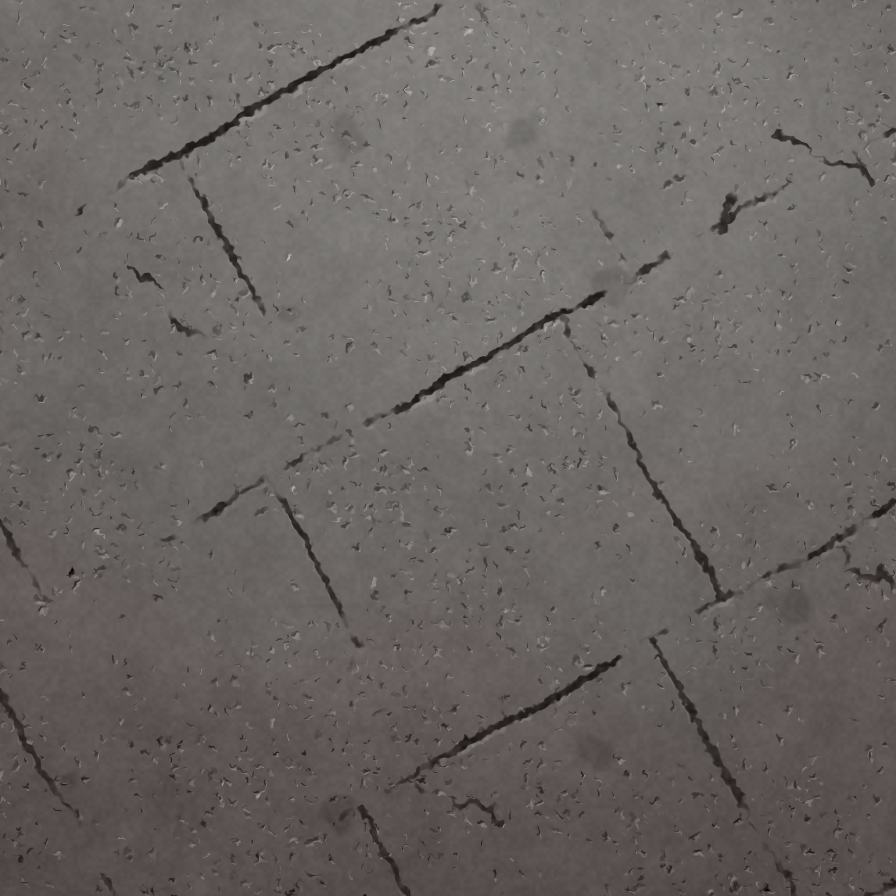
Write a WebGL 1 fragment shader that draws this texture.

```glsl
precision highp float;
uniform vec2 u_resolution;

#define TILT 0.515
#define SLAB vec2(0.375, 0.367)
#define ROW_SHIFT 0.09
#define JOINT_WIDTH 0.0034
#define RAGGEDNESS 0.005
#define CRACK_COUNT 6
#define PIT_CELLS 32.0
#define PIT_DENSITY 0.42
#define GRAIN 0.026
#define MOTTLE 0.05

const vec3 JOINT_COLOR = vec3(0.14, 0.12, 0.11);

float hash(vec2 p) {
  vec3 q = fract(vec3(p.xyx) * 0.1031);
  q += dot(q, q.yzx + 33.33);
  return fract((q.x + q.y) * q.z);
}

vec2 hash2(vec2 p) {
  return vec2(hash(p), hash(p + 57.3));
}

float noise(vec2 p) {
  vec2 i = floor(p), f = fract(p);
  f = f * f * (3.0 - 2.0 * f);
  return mix(mix(hash(i), hash(i + vec2(1, 0)), f.x),
             mix(hash(i + vec2(0, 1)), hash(i + vec2(1, 1)), f.x), f.y);
}

// Centered two-component noise for displacing shapes
vec2 wobble(vec2 p) {
  return vec2(noise(p), noise(p + 50.0)) - 0.5;
}

float fbm(vec2 p) {
  float sum = 0.0, weight = 0.5;
  for (int i = 0; i < 4; i++) {
    sum += weight * noise(p);
    p = p * 2.03 + 11.7;
    weight *= 0.5;
  }
  return sum / 0.9375;
}

float segmentDistance(vec2 p, vec2 a, vec2 b) {
  vec2 pa = p - a, ba = b - a;
  return length(pa - ba * clamp(dot(pa, ba) / dot(ba, ba), 0.0, 1.0));
}

// Dark fill of a groove; a low strength also makes it thinner
float groove(float d, float strength, float pixel) {
  float width = JOINT_WIDTH * (0.2 + 0.8 * strength);
  return strength * (1.0 - smoothstep(width - 0.001, width + 0.001 + pixel, d));
}

// Joints of shifted slab rows, fading in and out along their length
float joints(vec2 p, float pixel) {
  float t = (p.y + 0.11) / SLAB.y;
  float row = floor(t), line = floor(t + 0.5);
  float u = (p.x - 0.115 - ROW_SHIFT * row) / SLAB.x;
  float column = floor(u + 0.5);
  float across = abs(t - line) * SLAB.y;
  float along = abs(u - column) * SLAB.x;
  float chips = 0.5 * (noise(p * 42.0) - 0.5) + 0.3 * (noise(p * 110.0) - 0.5);
  float rowFade = smoothstep(0.22, 0.6, noise(vec2(p.x * 5.0 + 3.0, line * 7.0 + 40.0)) + chips);
  float columnFade = smoothstep(0.25, 0.7, noise(vec2(p.y * 6.0 + 9.0, column * 5.0 + row * 13.0 + 80.0)) + chips);
  return max(groove(across, rowFade, pixel), groove(along, columnFade * 0.85, pixel));
}

// Short jagged cracks scattered over the slabs
float cracks(vec2 p, float pixel) {
  float dark = 0.0;
  vec2 bent = p + 0.03 * wobble(p * 24.0) + 0.014 * wobble(p * 70.0);
  for (int i = 0; i < CRACK_COUNT; i++) {
    vec2 seed = vec2(float(i) * 3.7 + 2.0, 19.0);
    vec2 center = hash2(seed);
    float angle = 6.283 * hash(seed + 5.0);
    vec2 reach = vec2(cos(angle), sin(angle)) * mix(0.02, 0.07, hash(seed + 9.0));
    float d = segmentDistance(bent, center - reach, center + reach);
    float fade = smoothstep(0.25, 0.65, noise(p * 38.0 + seed));
    dark = max(dark, groove(d, fade * 0.85, pixel));
  }
  return dark;
}

// Clustered, irregular pits: a dark hollow beside a lit rim
float pits(vec2 p, float pixel) {
  float relief = 0.0;
  vec2 chipped = p + 0.007 * wobble(p * 150.0) + 0.004 * wobble(p * 320.0);
  float cluster = smoothstep(0.25, 0.75, noise(p * 11.0 + 5.0));
  for (int i = 0; i < 3; i++) {
    float cells = PIT_CELLS * (1.0 + 0.45 * float(i));
    vec2 q = chipped * cells + float(i) * 31.4;
    vec2 id = floor(q);
    vec2 d = (fract(q) - 0.2 - 0.6 * hash2(id)) / cells;
    float angle = 3.1416 * hash(id + 13.0);
    vec2 axis = vec2(cos(angle), sin(angle));
    vec2 side = vec2(-axis.y, axis.x);
    vec2 stretched = vec2(0.65 * dot(d, axis), 1.5 * dot(d, side));
    vec2 lit = d + vec2(-0.0025, 0.0035);
    vec2 stretchedLit = vec2(0.65 * dot(lit, axis), 1.5 * dot(lit, side));
    float radius = mix(0.0012, 0.0045, pow(hash(id + 4.1), 2.0)) * (1.0 - 0.2 * float(i));
    float present = step(hash(id + 8.3), PIT_DENSITY * (0.3 + cluster));
    float hollow = 1.0 - smoothstep(radius * 0.4, radius + 0.0008 + pixel, length(stretched));
    float rim = 1.0 - smoothstep(radius * 0.3, radius + 0.0005 + pixel, length(stretchedLit));
    relief += present * (0.16 * rim * hash(id + 2.9) - 0.2 * hollow * hash(id + 17.0));
  }
  return relief;
}

// Sparse soft round stains
float stains(vec2 p) {
  vec2 q = p * 4.0 + 6.0;
  vec2 id = floor(q);
  float d = length(fract(q) - 0.25 - 0.5 * hash2(id)) + 0.07 * (noise(p * 55.0) - 0.5);
  float radius = mix(0.04, 0.09, hash(id + 3.0));
  return step(0.6, hash(id + 6.0)) * (1.0 - smoothstep(radius * 0.6, radius * 1.3, d));
}

void main() {
  vec2 uv = gl_FragCoord.xy / u_resolution.y;
  float pixel = 1.0 / u_resolution.y;
  float c = cos(TILT), s = sin(TILT);
  vec2 warped = uv + 0.010 * wobble(uv * 13.0);
  warped += RAGGEDNESS * (wobble(uv * 85.0) + 0.9 * wobble(uv * 210.0 + 7.0));
  vec2 slabPos = vec2(c * warped.x + s * warped.y, c * warped.y - s * warped.x);

  // Stone, lit from the top and falling off to warm dark corners
  float falloff = length((uv - vec2(0.55, 0.88)) * vec2(0.75, 1.0));
  float level = 0.516 - 0.205 * falloff;
  level += MOTTLE * (fbm(uv * 6.0) - 0.5) + 0.045 * (fbm(uv * 27.0 + 8.0) - 0.5);
  level += GRAIN * (noise(uv * 250.0) + noise(uv * 130.0 + 15.0) - 1.0);
  level += pits(uv, pixel) - 0.05 * stains(uv);
  float warmth = smoothstep(0.3, 0.8, falloff + 0.5 * (fbm(uv * 4.0 + 30.0) - 0.5));
  vec3 color = level - mix(vec3(0.0, 0.01, 0.021), vec3(0.0, 0.03, 0.038), warmth);

  // Grooves with pale broken chips beneath them
  float dark = max(joints(slabPos, pixel), cracks(warped, pixel));
  float worn = joints(slabPos + vec2(0.002, 0.006), pixel) * smoothstep(0.35, 0.8, noise(uv * 75.0 + 4.0));
  color += 0.09 * worn * (1.0 - dark);
  vec3 fill = JOINT_COLOR * (0.55 + 0.95 * noise(uv * 170.0 + 9.0));
  gl_FragColor = vec4(mix(color, fill, 0.95 * dark), 1.0);
}
```
